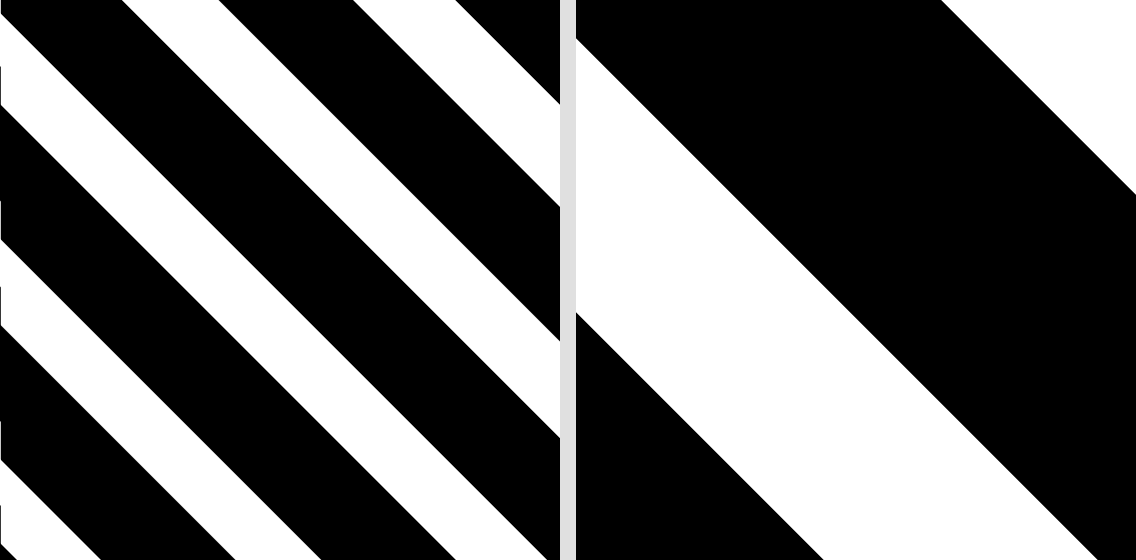
Left, the full canvas; right, a detail of the centre.
Reproduce this pattern procedurally as a Shadertoy shader.

```glsl
// Diagonal black bands on white, with gaps that narrow toward the lower left.

// White amount at diagonal position d, with edges softened over a width of blur
float whiteGap(float d, float blur) {
    float edge = 1.0;
    for (int n = -3; n <= 2; n++) {
        float i = float(n);
        // Band spacing shrinks steadily, then levels off at the last band
        float center = 0.306 + 0.3984 * i - 0.00488 * i * i + 0.0065 * max(i - 1.0, 0.0);
        edge = min(edge, abs(d - center) - 0.1201);
    }
    return clamp(0.5 + edge / blur, 0.0, 1.0);
}

void mainImage(out vec4 fragColor, in vec2 fragCoord) {
    vec2 uv = fragCoord / iResolution.xy;
    float pixel = 1.0 / min(iResolution.x, iResolution.y);
    float diagonal = 1.0 - uv.x - uv.y;

    float white = whiteGap(diagonal, 1.414 * pixel);

    // Hairline at the left edge where the bands slip upward
    float slipped = whiteGap(diagonal + 0.068, 1.414 * pixel);
    float hairline = clamp(0.5 + (0.0014 - uv.x) / pixel, 0.0, 1.0);
    white = mix(white, slipped, hairline);

    fragColor = vec4(vec3(white), 1.0);
}
```
